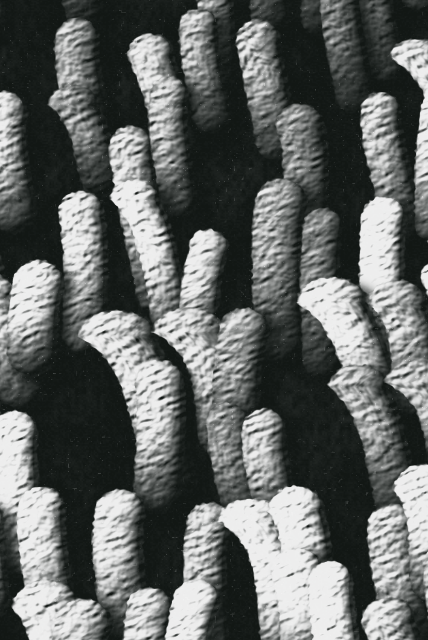
Give the GLSL for this texture, as a Shadertoy shader.

```glsl
// Woolly finger-like tufts in hard side light over a dark ground.

float hash(vec2 p) {
    return fract(sin(dot(p, vec2(127.1, 311.7))) * 43758.5453);
}

float noise(vec2 p) {
    vec2 i = floor(p), f = fract(p);
    f = f * f * (3.0 - 2.0 * f);
    return mix(mix(hash(i), hash(i + vec2(1, 0)), f.x),
               mix(hash(i + vec2(0, 1)), hash(i + vec2(1, 1)), f.x), f.y);
}

// Height of the yarn: short slanted wrinkles plus finer fibres.
float yarn(vec2 p) {
    p.y += 0.35 * p.x;
    p += 0.005 * vec2(noise(p * 45.0), noise(p * 45.0 + 17.0));
    return 0.65 * noise(p * vec2(75.0, 150.0)) + 0.35 * noise(p * vec2(190.0, 260.0));
}

// Paints one tuft over the tone beneath it, shadow first.
float paintTuft(float tone, vec2 p, vec2 head, vec2 id) {
    float size = hash(id + 3.1);
    float len = mix(0.10, 0.235, hash(id + 5.7));
    float radius = 0.027 + 0.010 * size + 0.008 * (1.0 - head.y);
    float lean = mix(-0.08, 0.30, hash(id + 8.3));
    float curl = mix(-0.015, 0.045, pow(hash(id + 11.9), 2.0));

    // Bent spine: a leaning line with a hook near the head.
    float along = head.y - p.y;
    float t = clamp(along, 0.0, len);
    float hook = exp(-t / 0.04);
    float slope = lean + curl * hook / 0.04;
    float across = p.x - head.x - lean * t - curl * (1.0 - hook);
    vec2 offset = vec2(across * inversesqrt(1.0 + slope * slope), t - along);
    float fuzz = 0.004 * (noise(p * 170.0) - 0.5);
    float d = length(offset) - radius + fuzz;

    // Shadow falls to the lower right.
    float shadow = length(offset - vec2(0.012, -0.010)) - radius;
    tone *= mix(0.25, 1.0, smoothstep(-0.008, 0.020, shadow));
    if (d > 0.004) return tone;

    // Rounded body, lit from the upper left.
    vec2 n = offset / radius;
    vec3 normal = normalize(vec3(n, sqrt(max(1.0 - dot(n, n), 0.02))));
    float light = max(dot(normal, normalize(vec3(-0.52, 0.45, 0.70))), 0.0);
    vec2 q = vec2(across, along) + 3.0 * hash(id);
    float bump = yarn(q) - yarn(q + vec2(-0.0035, -0.0040));

    // Patches of the field stand in shade, more so towards the top.
    float patchy = noise(head * 4.5 + 2.0);
    float strength = 0.30 + 0.75 * hash(id + 14.2) + 0.65 * patchy;
    strength *= mix(1.0, 0.55, smoothstep(0.55, 1.0, head.y));
    float fade = mix(1.0, 0.30, smoothstep(0.25, 1.05, along / len));
    float body = (0.06 + 1.35 * light) * strength * fade;
    body *= 1.0 + 1.35 * bump;
    body += 0.12 * bump * fade;
    return mix(tone, clamp(body, 0.0, 1.25), smoothstep(0.002, -0.002, d));
}

void mainImage(out vec4 fragColor, in vec2 fragCoord) {
    vec2 p = fragCoord / iResolution.y;
    vec2 cell = vec2(0.098, 0.148);

    // Ground: near black with faint loose fibres.
    float tone = 0.07 * noise(p * 22.0) * noise(p * vec2(150.0, 90.0));

    // Rows run from back to front, so lower heads cover higher tails.
    for (int j = 2; j >= -1; j--) {
        float row = floor(p.y / cell.y) + float(j);
        float stagger = 0.5 * cell.x * mod(row, 2.0);
        float column = floor((p.x - stagger) / cell.x);
        for (int i = -2; i <= 2; i++) {
            vec2 id = vec2(column + float(i), row);
            if (hash(id + 21.4) < 0.07) continue;
            vec2 jitter = 0.1 + 0.75 * vec2(hash(id + 1.3), hash(id + 2.6));
            vec2 head = (id + jitter) * cell + vec2(stagger, 0.0);
            tone = paintTuft(tone, p, head, id);
        }
    }

    // Lint specks and film grain.
    tone += 0.22 * smoothstep(0.86, 0.99, noise(p * 300.0 + 9.0)) * noise(p * 14.0);
    tone += 0.035 * (noise(p * 420.0) - 0.5);

    // Soft highlight shoulder, then a faint green-grey print tint.
    tone = max(tone, 0.0);
    tone = tone < 0.7 ? tone : 0.7 + 0.3 * (1.0 - exp(-(tone - 0.7) / 0.25));
    fragColor = vec4(mix(vec3(0.070, 0.090, 0.080), vec3(0.96), tone), 1.0);
}
```
